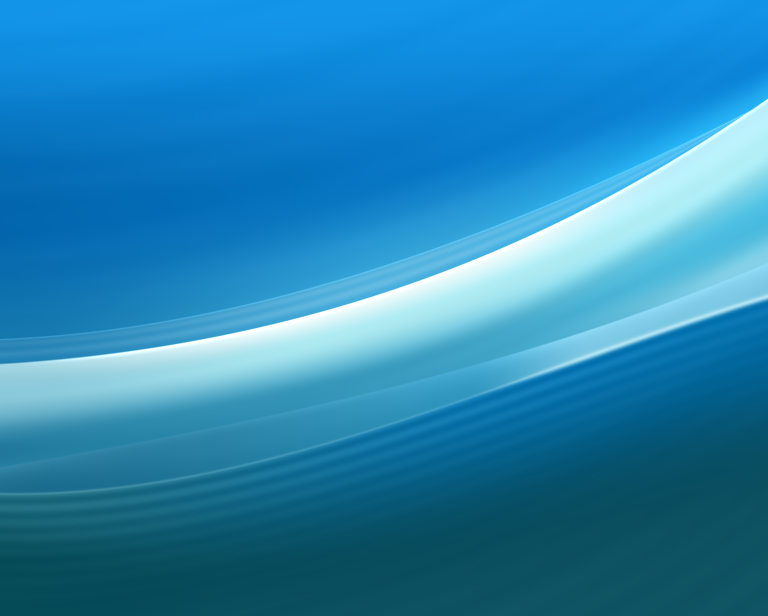
Give the GLSL for this background, as a WebGL 1 fragment shader.

```glsl
precision highp float;
// Sweeping ribbons of white and aqua light between a blue sky and a deep teal base.

uniform vec2 u_resolution;

#define EDGE 0.0018
#define LINE_WIDTH 0.0022
#define RIPPLE_SPACING 0.024
#define RIPPLE_FADE 0.055
#define STREAK_FREQ vec2(1.6, 26.0)
#define STREAK_GAIN 0.045

// Curve coefficients: height = c0 + c1 x + c2 x^2 + c3 x^3
#define RIBBON_TOP vec4(0.4495, 0.050, 0.4156, -0.080)
#define WHITE_RIM vec4(0.409, 0.0742, 0.2684, 0.0884)
#define INNER_FOLD vec4(0.241, 0.218, 0.032, 0.0819)
#define LOWER_RIM vec4(0.1987, -0.0274, 0.6377, -0.291)

float curve(vec4 c, float x) {
  return dot(c, vec4(1.0, x, x * x, x * x * x));
}

vec2 gradient(vec2 cell) {
  float h = fract(sin(dot(cell, vec2(127.1, 311.7))) * 43758.5);
  return vec2(cos(6.2832 * h), sin(6.2832 * h));
}

float gradientNoise(vec2 p) {
  vec2 i = floor(p), f = fract(p);
  vec2 u = f * f * f * (f * (f * 6.0 - 15.0) + 10.0);
  vec2 e = vec2(1.0, 0.0);
  float low = mix(dot(gradient(i), f), dot(gradient(i + e), f - e), u.x);
  float high = mix(dot(gradient(i + e.yx), f - e.yx),
                   dot(gradient(i + e.xx), f - e.xx), u.x);
  return mix(low, high, u.y);
}

float above(float d) { return smoothstep(-EDGE, EDGE, d); }

float bump(float d, float width) { return exp(-d * d / (width * width)); }

// Sky: glow on the ribbon, a dark diagonal belt, bright blue at the top
vec3 skyColor(float x, float t) {
  vec3 glow = mix(vec3(0.09, 0.48, 0.68), vec3(0.23, 0.67, 0.86), smoothstep(0.0, 0.55, x));
  glow = mix(glow, vec3(0.15, 0.71, 0.96), smoothstep(0.55, 0.9, x));
  vec3 belt = mix(vec3(0.01, 0.40, 0.68), vec3(0.05, 0.53, 0.86), x);
  vec3 top = vec3(0.07, 0.58, 0.91);
  vec3 col = mix(glow, belt, smoothstep(-0.08, 0.36, t));
  return mix(col, top, smoothstep(0.38, 1.0, t));
}

// Main band: s runs from the white rim (0) to the inner fold (1)
vec3 bandColor(float x, float s) {
  vec3 rim = mix(vec3(0.64, 0.84, 0.89), vec3(0.96, 1.0, 1.0), smoothstep(0.0, 0.4, x));
  rim = mix(rim, vec3(0.73, 0.93, 0.98), smoothstep(0.65, 0.9, x));
  vec3 core = mix(vec3(0.53, 0.78, 0.85), vec3(0.69, 0.93, 0.96), smoothstep(0.0, 0.45, x));
  vec3 shade = mix(vec3(0.13, 0.48, 0.62), vec3(0.32, 0.74, 0.87), x);
  vec3 col = mix(rim, core, smoothstep(0.0, 0.32, s));
  col = mix(col, shade, smoothstep(0.32, 0.82, s));
  float right = smoothstep(0.65, 1.0, x);
  col = mix(col, vec3(0.20, 0.70, 0.86), 0.6 * right * bump(s - 0.68, 0.2));
  return mix(col, vec3(0.62, 0.86, 0.93), 0.7 * right * bump(s - 0.98, 0.14));
}

// Base: blue under the lower rim, sinking to teal, with parallel ripples
vec3 baseColor(float x, float depth) {
  vec3 lit = mix(vec3(0.09, 0.39, 0.47), vec3(0.01, 0.44, 0.68), smoothstep(0.0, 0.75, x));
  vec3 deep = mix(vec3(0.02, 0.29, 0.34), vec3(0.01, 0.28, 0.37), x);
  vec3 floorTint = vec3(0.06, 0.33, 0.39);
  vec3 col = mix(lit, deep, smoothstep(0.0, mix(0.12, 0.32, x), depth));
  col = mix(col, floorTint, smoothstep(0.10, 0.42, depth) * smoothstep(0.0, 0.35, x));
  float ripple = 0.5 + 0.5 * cos(6.2832 * depth / RIPPLE_SPACING);
  float fade = exp(-depth / RIPPLE_FADE) * (1.0 - 0.5 * smoothstep(0.7, 1.0, x));
  return col + vec3(0.09, 0.10, 0.09) * ripple * fade;
}

void main() {
  vec2 uv = gl_FragCoord.xy / u_resolution;
  float x = uv.x, y = uv.y;
  float rim = curve(WHITE_RIM, x);
  float top = max(curve(RIBBON_TOP, x), rim);
  float fold = curve(INNER_FOLD, x);
  float lower = curve(LOWER_RIM, x);
  float streak = gradientNoise(vec2(x, y - rim) * STREAK_FREQ);
  float right = smoothstep(0.6, 0.78, x);

  vec3 sky = skyColor(x, max(y - top, 0.0) / (1.0 - top));
  sky += 0.4 * STREAK_GAIN * streak;

  // Translucent upper ribbon with lengthwise highlights
  float r = (y - rim) / max(top - rim, 0.004);
  float sheen = 0.12 + 0.25 * bump(r - 0.38, 0.17) + 0.22 * bump(r - 0.78, 0.14);
  vec3 ribbon = mix(sky, vec3(0.70, 0.87, 0.94), sheen * mix(0.5, 1.0, smoothstep(0.0, 0.5, x)));
  ribbon += 0.12 * bump(y - top, LINE_WIDTH);

  vec3 band = bandColor(x, (rim - y) / (rim - fold)) + STREAK_GAIN * streak;
  band += 0.25 * bump(y - rim, 2.0 * LINE_WIDTH) * smoothstep(0.0, 0.2, x);

  // Fold beneath the band, turning pale toward the right
  vec3 under = mix(vec3(0.10, 0.42, 0.55), vec3(0.20, 0.61, 0.77), smoothstep(0.0, 0.75, x));
  under = mix(under, vec3(0.47, 0.77, 0.88), right);
  under += 0.10 * exp(-max(fold - y, 0.0) / 0.018) + 0.6 * STREAK_GAIN * streak;

  vec3 base = baseColor(x, max(lower - y, 0.0)) + 0.35 * STREAK_GAIN * streak;

  // Stack from the base up to the sky
  vec3 col = mix(base, under, above(y - lower));
  col = mix(col, band, above(y - fold));
  col = mix(col, ribbon, above(y - rim));
  col = mix(col, sky, above(y - top));
  float rimLight = mix(0.16, 0.75, right) * bump(y - lower, mix(1.0, 2.2, right) * LINE_WIDTH);
  col = mix(col, vec3(0.80, 0.95, 0.98), rimLight);
  gl_FragColor = vec4(clamp(col, 0.0, 1.0), 1.0);
}
```
